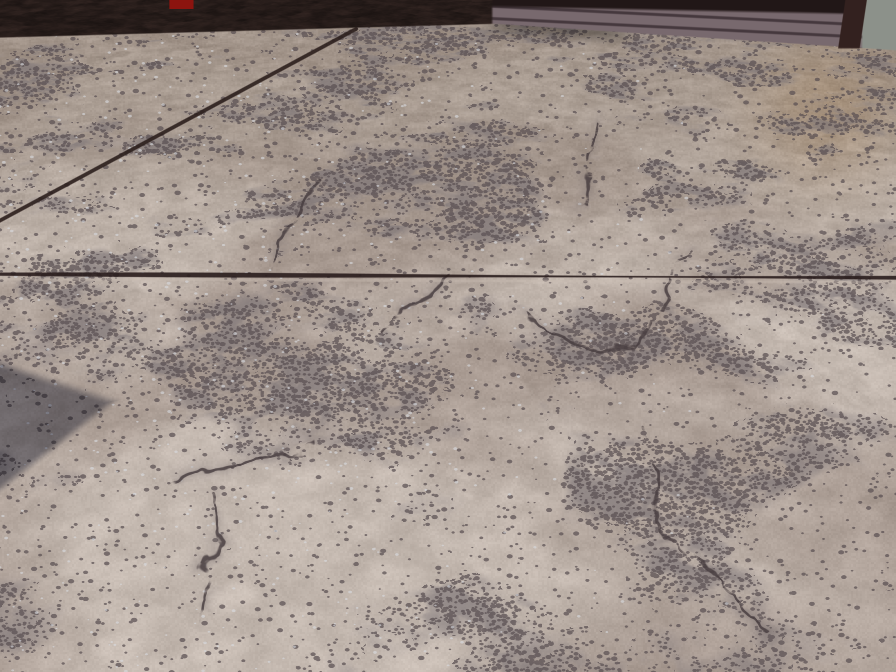
This texture is drawn by a Shadertoy shader. Its source:

```glsl
float hash(vec2 c) {
    vec3 q = fract(c.xyx * 0.1031);
    q += dot(q, q.yzx + 33.33);
    return fract((q.x + q.y) * q.z);
}

vec2 cellPoint(vec2 cell) {
    return cell + vec2(hash(cell), hash(cell + 57.0));
}

// Smooth cellular noise: random values blended around scattered points
float lumps(vec2 p) {
    float sum = 0.0, total = 0.0;
    for (int j = -1; j <= 1; j++)
    for (int i = -1; i <= 1; i++) {
        vec2 cell = floor(p) + vec2(i, j);
        vec2 d = cellPoint(cell) - p;
        float w = exp(-5.0 * dot(d, d));
        sum += w * hash(cell + 113.0);
        total += w;
    }
    return sum / total;
}

float layered(vec2 p) {
    float sum = 0.0, amp = 0.53;
    for (int i = 0; i < 4; i++) {
        sum += amp * lumps(p);
        p = mat2(1.6, 1.2, -1.2, 1.6) * p + 19.0;
        amp *= 0.5;
    }
    return sum;
}

// Small pits, present in a share of the cells given by density
float specks(vec2 p, float scale, float density) {
    p *= scale * vec2(1.0, 1.2);
    float soft = 0.6 * scale / iResolution.y, cover = 0.0;
    for (int j = -1; j <= 1; j++)
    for (int i = -1; i <= 1; i++) {
        vec2 cell = floor(p) + vec2(i, j);
        float radius = 0.2 + 0.27 * hash(cell + 31.0);
        float dist = length((cellPoint(cell) - p) * vec2(0.85, 1.0));
        float dot1 = 1.0 - smoothstep(radius - soft, radius + soft, dist);
        cover = max(cover, dot1 * step(hash(cell + 211.0), density));
    }
    return cover;
}

float segment(vec2 p, vec2 a, vec2 b) {
    vec2 d = b - a;
    return length(p - a - d * clamp(dot(p - a, d) / dot(d, d), 0.0, 1.0));
}

float line(float dist, float halfWidth) {
    float soft = 0.8 / iResolution.y;
    return 1.0 - smoothstep(halfWidth - soft, halfWidth + soft, dist);
}

void mainImage(out vec4 fragColor, in vec2 fragCoord) {
    vec2 p = fragCoord / iResolution.y;
    float px = 1.0 / iResolution.y;

    // Ground plane receding upward
    float depth = 1.0 / (1.5 - p.y);
    vec2 ground = vec2((p.x - 0.67) * depth, 2.0 * depth);
    float broad = layered(ground * 2.3 + 4.0);
    float patches = layered(ground * 7.0 + 40.0);
    float fine = layered(ground * 28.0);
    float far = smoothstep(0.5, 0.95, p.y);

    // Concrete tone
    vec3 color = mix(vec3(0.77, 0.725, 0.69), vec3(0.67, 0.615, 0.58), smoothstep(0.35, 0.68, broad));
    color = mix(color, vec3(0.61, 0.555, 0.51), 0.7 * far);
    color = mix(color, vec3(0.65, 0.55, 0.44), 0.6 * exp(-90.0 * dot(p - vec2(1.23, 0.84), p - vec2(1.23, 0.84))));
    color += 0.13 * (fine - 0.5) + 0.03 * (hash(floor(p * 300.0)) - 0.5);

    // Worn stains and pits
    float worn = smoothstep(0.47, 0.72, patches + 0.45 * (broad - 0.5) + 0.12 * (fine - 0.5));
    color = mix(color, vec3(0.47, 0.44, 0.45), 0.65 * worn * smoothstep(0.32, 0.62, fine));
    float pits = max(specks(p, 115.0, 0.05 + 0.6 * worn), specks(p + 3.7, 165.0, 0.04 + 0.5 * worn));
    color = mix(color, vec3(0.35, 0.31, 0.32), 0.72 * pits);
    float glints = specks(p + 9.1, 190.0, 0.022 * smoothstep(1.2, 0.2, p.x));
    color = mix(color, vec3(0.85, 0.86, 0.88), 0.6 * glints);

    // Cracks
    vec4 cracks[10] = vec4[10](
        vec4(0.96, 0.36, 1.0, 0.21), vec4(1.0, 0.21, 1.13, 0.06),
        vec4(0.31, 0.26, 0.32, 0.19), vec4(0.32, 0.19, 0.28, 0.08),
        vec4(1.02, 0.62, 0.95, 0.47), vec4(0.95, 0.47, 0.78, 0.53),
        vec4(0.25, 0.28, 0.46, 0.34), vec4(0.66, 0.58, 0.57, 0.5),
        vec4(0.47, 0.72, 0.4, 0.6), vec4(0.88, 0.83, 0.86, 0.7));
    vec2 bent = p + 0.05 * (vec2(layered(p * 14.0), layered(p * 14.0 + 70.0)) - 0.5);
    float crackDist = 1.0;
    for (int i = 0; i < 10; i++)
        crackDist = min(crackDist, segment(bent, cracks[i].xy, cracks[i].zw));
    color = mix(color, vec3(0.45, 0.41, 0.41), 0.45 * exp(-crackDist * 110.0) * smoothstep(0.35, 0.6, fine));
    color = mix(color, vec3(0.27, 0.23, 0.24), 0.8 * line(crackDist, 0.0022) * smoothstep(0.3, 0.5, fine));

    // Saw-cut joints
    float level = p.y - 0.592 + 0.004 * p.x;
    color = mix(color, vec3(0.16, 0.11, 0.11), 0.9 * line(abs(level), 0.0024 + 0.0012 * sin(p.x * 5.0)));
    color = mix(color, vec3(0.79, 0.74, 0.7), 0.4 * line(abs(level + 0.007), 0.002));
    float diagonal = segment(p, vec2(-0.02, 0.661), vec2(0.53, 0.957));
    color = mix(color, vec3(0.17, 0.12, 0.11), 0.9 * line(diagonal, 0.0028));

    // Cast shadow at the left
    float shade = max(p.y - 0.46 + 0.33 * p.x, 0.27 + 0.78 * p.x - p.y);
    color *= mix(vec3(1.0), vec3(0.61, 0.62, 0.67), 1.0 - smoothstep(-0.012, 0.008, shade));

    // Wall, boards and post along the top
    float edge = min(0.944 + 0.028 * p.x, 0.965 - 0.066 * (p.x - 0.73));
    float above = smoothstep(-px, px, p.y - edge);
    color *= 1.0 - 0.3 * smoothstep(-0.025, 0.0, p.y - edge) * smoothstep(0.7, 0.76, p.x) * smoothstep(0.96, 0.9, p.x);
    vec3 wall = vec3(0.15, 0.11, 0.1) * (0.6 + 0.8 * fine);
    wall = mix(wall, vec3(0.55, 0.08, 0.06), line(abs(p.x - 0.27), 0.018) * step(0.987, p.y));
    float seam = abs(fract((p.y + 0.05 * p.x) * 55.0) - 0.5);
    vec3 boards = mix(vec3(0.27, 0.22, 0.24), vec3(0.47, 0.41, 0.43), smoothstep(0.04, 0.2, seam));
    boards = mix(boards, vec3(0.13, 0.09, 0.09), smoothstep(0.982, 0.988, p.y + 0.02 * (p.x - 1.0)));
    boards = mix(boards, vec3(0.55, 0.57, 0.54), smoothstep(1.28, 1.285, p.x));
    color = mix(color, mix(wall, boards, smoothstep(0.73, 0.735, p.x)), above);
    float post = line(abs(p.x - 1.268 - 0.15 * (p.y - 0.96)), 0.016) * smoothstep(0.926, 0.93, p.y);
    color = mix(color, vec3(0.2, 0.13, 0.12), post);

    fragColor = vec4(clamp(color, 0.0, 1.0), 1.0);
}
```
